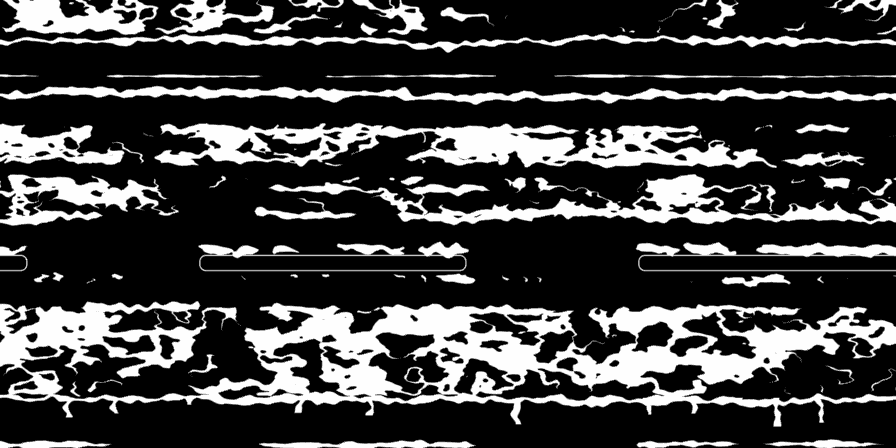
Reproduce this texture procedurally as a WebGL 1 fragment shader.

```glsl
precision highp float;
// Draws layered black and white strata: ragged cell networks, wavering threads and thin capsules.
uniform vec2 u_resolution;

#define CELL_FREQ vec2(27.0, 37.0)
#define STREAK_FREQ vec2(11.0, 34.0)
#define PATCH_FREQ vec2(10.0, 25.0)
#define GRAIN_FREQ vec2(70.0, 120.0)
#define WALL 0.082
#define PATCH_GAIN 0.34
#define CAPSULE_PERIOD 0.98
#define CAPSULE_HALF vec2(0.297, 0.017)
#define DRIPS 10.0
#define EDGE_SPREAD 1.5
#define PAPER vec3(0.0)
#define INK vec3(0.995)

float hash(vec2 p) {
  return fract(sin(dot(p, vec2(127.1, 311.7))) * 43758.55);
}

float noise(vec2 p) {
  vec2 i = floor(p), f = fract(p);
  f = f * f * (3.0 - 2.0 * f);
  return mix(mix(hash(i), hash(i + vec2(1.0, 0.0)), f.x),
             mix(hash(i + vec2(0.0, 1.0)), hash(i + vec2(1.0, 1.0)), f.x), f.y);
}

// Soft horizontal layer, 1 inside and 0 outside
float band(float y, float centre, float halfHeight) {
  return 1.0 - smoothstep(halfHeight - 0.01, halfHeight + 0.012, abs(y - centre));
}

// Jagged line, positive inside; cover sets how much of its length is drawn
float thread(vec2 p, float y, float halfWidth, float sway, float cover) {
  float seed = floor(y * 900.0);
  float wave = 0.8 * noise(vec2(p.x * 3.0, seed)) + 0.6 * noise(vec2(p.x * 17.0, seed + 7.0))
             + 0.5 * noise(vec2(p.x * 52.0, seed + 13.0)) - 0.95;
  float knot = noise(vec2(p.x * 31.0, seed + 27.0));
  float swell = 0.35 + 0.7 * noise(vec2(p.x * 75.0, seed + 21.0)) + 1.5 * knot * knot * knot;
  float present = smoothstep(0.0, 0.05, cover - noise(vec2(p.x * 6.0, seed + 33.0)));
  return halfWidth * swell * present - abs(p.y - y - sway * wave) - 0.0001;
}

// Capsule coordinates, repeated along x
vec2 capsuleSpace(vec2 p) {
  return vec2(mod(p.x - 0.253, CAPSULE_PERIOD) - 0.5 * CAPSULE_PERIOD, p.y - 0.413);
}

// Cell walls whose thickness follows the strata and random patches
float network(vec2 p) {
  vec2 tear = vec2(noise(p * vec2(9.0, 125.0)), noise(p * vec2(40.0, 14.0) + 40.0)) - 0.5;
  vec2 q = p + tear * vec2(0.018, 0.016);
  float overCapsule = 1.0 - smoothstep(0.27, 0.35, abs(capsuleSpace(p).x));
  float strata = band(q.y, 0.975, 0.048);
  strata = max(strata, band(q.y, 0.675, 0.046));
  strata = max(strata, band(q.y, 0.560, 0.049));
  strata = max(strata, band(q.y, 0.443, 0.014) * overCapsule * 1.12);
  strata = max(strata, band(q.y, 0.378, 0.013) * 0.84);
  strata = max(strata, band(q.y, 0.215, 0.100));
  float cells = 0.68 * noise(q * CELL_FREQ) + 0.32 * noise(q * STREAK_FREQ + 17.0) - 0.5;
  cells += 0.13 * (noise(p * GRAIN_FREQ) - 0.5);
  float wall = WALL + PATCH_GAIN * (noise(q * PATCH_FREQ + 5.0) - 0.5)
             + 0.13 * (noise(p * vec2(2.3, 7.0) + 61.0) - 0.5);
  return wall - 0.5 * (1.0 - strata) - abs(cells);
}

// Thin rounded outlines
float capsule(vec2 p) {
  vec2 q = capsuleSpace(p);
  float radius = CAPSULE_HALF.y - 0.003;
  float edge = length(max(abs(q) - CAPSULE_HALF + radius, 0.0)) - radius;
  return 0.0012 - abs(edge);
}

// Ragged strokes hanging under the lowest network
float drips(vec2 p) {
  float column = floor(p.x * DRIPS);
  float reach = 0.085 * pow(hash(vec2(column, 3.0)), 2.5);
  float centre = (column + 0.25 + 0.5 * hash(vec2(column, 8.0))) / DRIPS;
  float bend = 0.014 * (noise(vec2(column, p.y * 55.0)) - 0.5);
  float width = 0.002 + 0.008 * noise(vec2(column + 0.5, p.y * 90.0));
  float depth = 0.112 - p.y;
  return min(width - abs(p.x - centre - bend), min(depth, reach - depth));
}

float inked(vec2 p) {
  float d = max(max(network(p), capsule(p)), drips(p));
  d = max(d, thread(p, 0.907, 0.0055, 0.016, 1.2));
  d = max(d, thread(p, 0.830, 0.0018, 0.003, 0.70));
  d = max(d, thread(p, 0.788, 0.0080, 0.016, 1.2));
  d = max(d, thread(p, 0.712, 0.0070, 0.014, 0.50));
  d = max(d, thread(p, 0.645, 0.0075, 0.022, 0.65));
  d = max(d, thread(p, 0.582, 0.0060, 0.024, 0.60));
  d = max(d, thread(p, 0.518, 0.0075, 0.020, 0.65));
  d = max(d, thread(p, 0.308, 0.0070, 0.022, 0.75));
  d = max(d, thread(p, 0.107, 0.0060, 0.016, 1.2));
  d = max(d, thread(p, 0.008, 0.0055, 0.006, 0.45));
  return step(0.0, d);
}

void main() {
  // Average a small tilted grid of samples to smooth the edges
  float coverage = 0.0;
  for (int i = 0; i < 3; i++) {
    for (int j = 0; j < 3; j++) {
      vec2 cell = (vec2(float(i), float(j)) - 1.0) / 3.0 * EDGE_SPREAD;
      vec2 offset = mat2(0.95, 0.31, -0.31, 0.95) * cell;
      coverage += inked((gl_FragCoord.xy + offset) / u_resolution.y) / 9.0;
    }
  }
  gl_FragColor = vec4(mix(PAPER, INK, coverage), 1.0);
}
```
